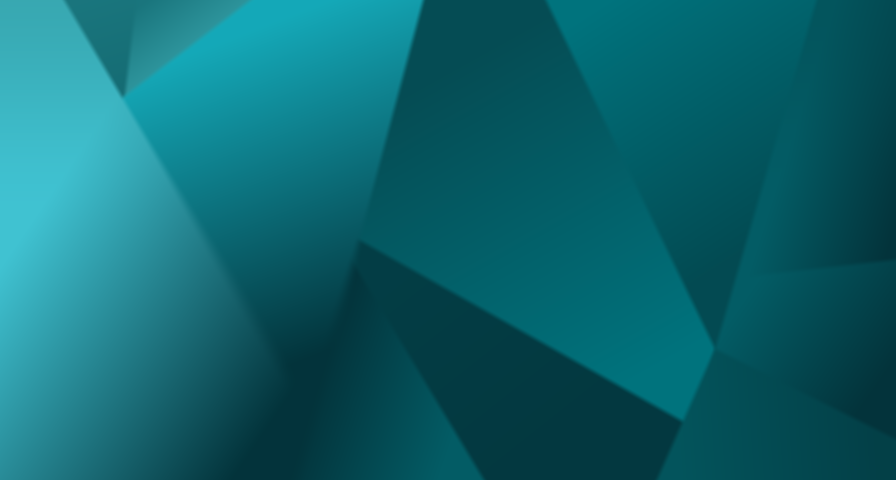
A WebGL 1 fragment shader for this background:

```glsl
precision highp float;

uniform vec2 u_resolution;

#define ASPECT 1.873
#define EDGE_SOFT 0.007
#define BLUR_SOFT 0.022
#define DEEP vec3(0.01, 0.20, 0.23)
#define SHADE vec3(0.01, 0.29, 0.32)
#define TEAL vec3(0.01, 0.36, 0.395)
#define VIVID vec3(0.00, 0.45, 0.49)
#define CYAN vec3(0.08, 0.66, 0.72)
#define GLOW vec3(0.25, 0.76, 0.82)

// Soft half-plane: 1 on the left of the direction a -> b
float side(vec2 p, vec2 a, vec2 b, float soft) {
  vec2 d = normalize(b - a);
  vec2 q = p - a;
  return smoothstep(-soft, soft, d.x * q.y - d.y * q.x);
}

// Linear gradient from colour ca at a to colour cb at b
vec3 ramp(vec2 p, vec2 a, vec2 b, vec3 ca, vec3 cb) {
  vec2 d = b - a;
  return mix(ca, cb, clamp(dot(p - a, d) / dot(d, d), 0.0, 1.0));
}

void main() {
  vec2 p = gl_FragCoord.xy / u_resolution * vec2(ASPECT, 1.0);

  // Shared corners of the facets
  vec2 leftApex = vec2(0.261, 0.800);
  vec2 ridgeTop = vec2(0.885, 1.000);
  vec2 ridgeFoot = vec2(0.617, 0.000);
  vec2 center = vec2(0.751, 0.500);
  vec2 lowTip = vec2(1.427, 0.122);
  vec2 hub = vec2(1.495, 0.273);
  vec2 hubFoot = vec2(1.373, 0.000);

  // Upper left sheet, fading downward
  vec3 col = ramp(p, vec2(0.439, 0.902), vec2(0.683, 0.268), CYAN, DEEP);

  // Two small wedges along the top
  vec3 wedge = ramp(p, vec2(0.31, 1.0), vec2(0.40, 0.88),
                    vec3(0.10, 0.46, 0.49), vec3(0.19, 0.60, 0.63));
  vec3 wedgeDark = ramp(p, vec2(0.20, 1.0), leftApex,
                        vec3(0.10, 0.46, 0.49), vec3(0.08, 0.42, 0.45));
  wedge = mix(wedgeDark, wedge, side(p, leftApex + vec2(0.024, 0.2), leftApex, EDGE_SOFT));
  col = mix(col, wedge, side(p, leftApex, vec2(0.524, 1.0), EDGE_SOFT));

  // Glowing left facet with an edge that blurs toward the bottom
  vec3 left = ramp(p, vec2(0.049, 0.512), vec2(0.585, 0.146), GLOW, DEEP);
  left = mix(left, vec3(0.21, 0.63, 0.66), 0.8 * smoothstep(0.55, 1.05, p.y));
  float leftSoft = mix(BLUR_SOFT, EDGE_SOFT, smoothstep(0.3, 0.8, p.y));
  col = mix(col, left, side(p, vec2(0.549, 0.305), vec2(0.134, 1.0), leftSoft));

  // Central facet
  vec3 body = ramp(p, vec2(1.00, 0.88), vec2(1.36, 0.23), SHADE + 0.01, VIVID);

  // Dark facet under it, with a lit panel on its left
  vec3 under = ramp(p, vec2(0.80, 0.42), vec2(1.10, 0.04),
                    vec3(0.01, 0.24, 0.27), vec3(0.01, 0.22, 0.25));
  vec3 panel = ramp(p, vec2(0.66, 0.20), vec2(0.95, 0.10), DEEP, TEAL);
  under = mix(under, panel, side(p, vec2(1.012, 0.0), vec2(0.776, 0.390), EDGE_SOFT));
  body = mix(body, under, side(p, lowTip, center, EDGE_SOFT));
  float ridgeSoft = mix(BLUR_SOFT, EDGE_SOFT, smoothstep(0.3, 0.6, p.y));
  col = mix(col, body, side(p, ridgeTop, ridgeFoot, ridgeSoft));

  // Tall facet right of the centre
  vec3 tall = ramp(p, vec2(1.20, 0.95), vec2(1.52, 0.45), VIVID, SHADE);
  col = mix(col, tall, side(p, vec2(1.141, 1.0), hub, EDGE_SOFT));

  // Far right facets, above and below the crease
  vec3 upper = ramp(p, vec2(1.62, 0.60), vec2(1.87, 0.52), TEAL, DEEP);
  upper = mix(upper, SHADE, 0.4 * smoothstep(0.6, 1.0, p.y));
  vec3 lower = ramp(p, vec2(1.56, 0.38), vec2(1.83, 0.19), TEAL, DEEP);
  vec3 far = mix(upper, lower, side(p, vec2(1.873, 0.459), vec2(1.544, 0.422), EDGE_SOFT));
  col = mix(col, far, side(p, vec2(1.707, 1.0), hub, EDGE_SOFT));

  // Bottom right corner
  vec3 corner = ramp(p, vec2(1.42, 0.03), vec2(1.83, 0.06),
                     vec3(0.01, 0.33, 0.36), vec3(0.01, 0.25, 0.28));
  float cornerMask = side(p, hub, hubFoot, EDGE_SOFT)
                   * side(p, vec2(1.873, 0.085), hub, EDGE_SOFT);
  col = mix(col, corner, cornerMask);

  gl_FragColor = vec4(col, 1.0);
}
```
